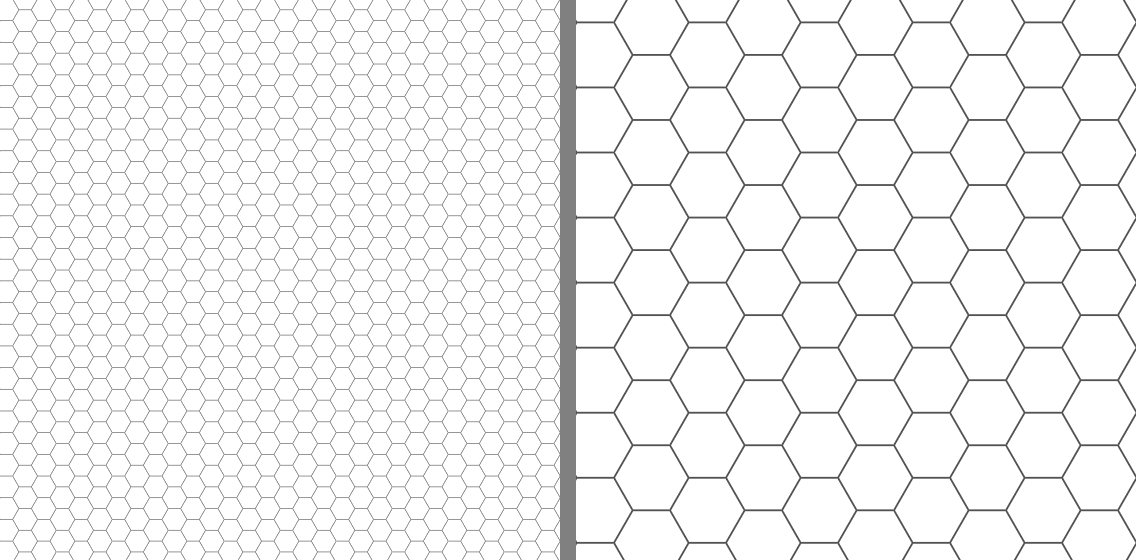
Left: the whole. Right: its middle third, enlarged.
This pattern is drawn by a Shadertoy shader. Its source:

```glsl
// Fine honeycomb of flat-topped hexagons in thin grey outline on white.
// Two interleaved rectangular lattices give the nearest cell centre; the
// distance to that cell's border is turned into box-filtered line coverage.

#define REPEATS_ACROSS 15.0
#define REPEATS_DOWN   25.824
#define CELL_ORIGIN    vec2(0.0115, 0.0144)
#define LINE_WIDTH     0.00108
#define LINE_COLOR     vec3(0.32)
#define PAPER_COLOR    vec3(1.0)

const float SQRT3 = 1.7320508;

// Offset of p from the nearest point of a rectangular lattice.
vec2 latticeOffset(vec2 p, vec2 period) {
    return p - period * floor(p / period + 0.5);
}

// Distance from p to the nearest border of the honeycomb.
float honeycombDistance(vec2 p, float side) {
    vec2 period = side * vec2(3.0, SQRT3);
    vec2 a = latticeOffset(p, period);
    vec2 b = latticeOffset(p - 0.5 * period, period);
    vec2 q = abs(dot(a, a) < dot(b, b) ? a : b);
    float reach = max(q.y, dot(q, vec2(0.5 * SQRT3, 0.5)));
    return 0.5 * period.y - reach;
}

// Share of a pixel-wide span at distance d that the line covers.
float lineCoverage(float d, float width, float pixel) {
    float near = max(d - 0.5 * pixel, -0.5 * width);
    float far = min(d + 0.5 * pixel, 0.5 * width);
    return clamp((far - near) / pixel, 0.0, 1.0);
}

void mainImage(out vec4 fragColor, in vec2 fragCoord) {
    float pixel = 1.0 / iResolution.y;
    vec2 p = fragCoord * pixel - CELL_ORIGIN;

    // Slight vertical stretch brings the cells to the wanted row count.
    float side = 1.0 / (3.0 * REPEATS_ACROSS);
    p.y *= SQRT3 * side * REPEATS_DOWN;

    float ink = lineCoverage(honeycombDistance(p, side), LINE_WIDTH, pixel);
    fragColor = vec4(mix(PAPER_COLOR, LINE_COLOR, ink), 1.0);
}
```
